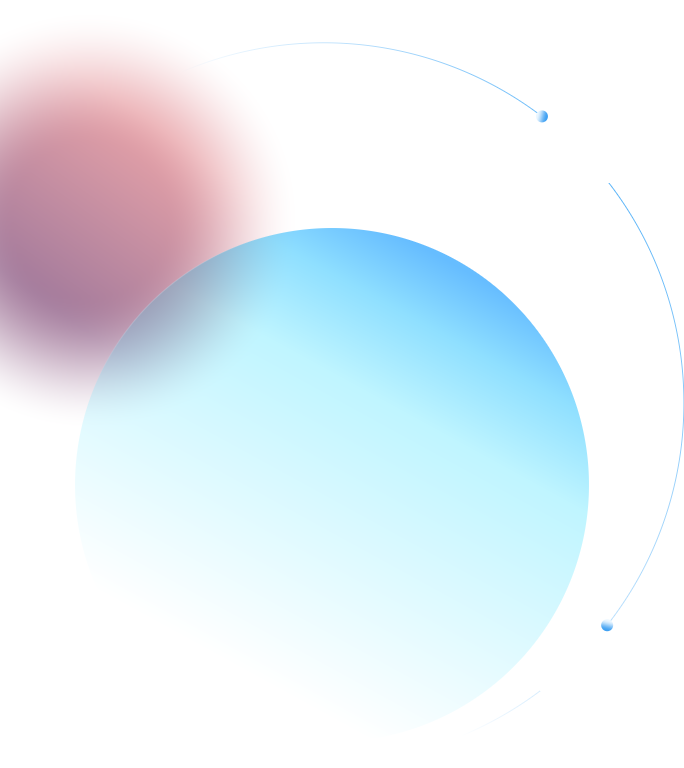
This background is drawn by a WebGL 2 fragment shader. Its source:

```glsl
#version 300 es
precision highp float;
// A cyan gradient disc under a blurred rose glow, ringed by thin fading arcs with beads.
uniform vec2 u_resolution;
out vec4 fragColor;

// Antialiased coverage of a signed distance, in canvas heights.
float cover(float dist) {
  return clamp(0.5 - dist * u_resolution.y, 0.0, 1.0);
}

// White to pale cyan to sky blue along the disc's diagonal, t from -1 to 1.
vec3 discColor(float t) {
  vec3 color = mix(vec3(1.0), vec3(0.75, 0.96, 1.0), clamp((t + 0.8) / 1.18, 0.0, 1.0));
  color = mix(color, vec3(0.56, 0.875, 1.0), clamp((t - 0.38) / 0.34, 0.0, 1.0));
  return mix(color, vec3(0.4, 0.74, 1.0), clamp((t - 0.72) / 0.26, 0.0, 1.0));
}

// Opacity of a ring section whose strength runs from one end angle to the other.
float arc(float angle, float start, float end, float startAlpha, float endAlpha) {
  float t = (angle - start) / (end - start);
  return step(0.0, t) * step(t, 1.0) * mix(startAlpha, endAlpha, t);
}

void main() {
  vec2 p = gl_FragCoord.xy / u_resolution.y;
  vec3 color = vec3(1.0);

  // Soft glow, plum at lower left and rose at upper right
  vec2 g = p - vec2(0.117, 0.7135);
  float glow = 1.0 - smoothstep(0.097, 0.275, length(g));
  float warmth = clamp((dot(g, vec2(0.58, 0.81)) + 0.12) / 0.27, 0.0, 1.0);
  vec3 rose = mix(vec3(0.64, 0.48, 0.61), vec3(0.91, 0.64, 0.66), warmth);
  color = mix(color, rose, glow);

  // Large disc, tinting the glow behind it
  vec2 q = (p - vec2(0.4323, 0.3685)) / 0.3346;
  vec3 cyan = discColor(dot(q, vec2(0.48, 0.876)));
  float edge = (length(q) - 1.0) * 0.3346;
  color = mix(color, mix(color * cyan, cyan, 0.2), cover(edge));
  color = mix(color, vec3(0.8, 0.87, 0.93), 0.35 * glow * cover(abs(edge) - 0.0007));

  // Thin outer arcs
  vec2 ringCenter = vec2(0.4215, 0.4753);
  vec2 r = p - ringCenter;
  float angle = atan(r.y, r.x);
  float strength = arc(angle, 0.92, 1.98, 0.9, 0.0)
                 + arc(angle, 0.657, -0.665, 1.0, 0.4)
                 + arc(angle, -0.925, -1.18, 0.25, 0.0);
  float line = cover(abs(length(r) - 0.469) - 0.0006);
  color = mix(color, vec3(0.32, 0.69, 0.97), line * strength);

  // Beads at the arc ends, each shaded from pale to blue
  for (int i = 0; i < 2; i++) {
    float a = i == 0 ? 0.92 : -0.665;
    vec2 b = p - ringCenter - 0.469 * vec2(cos(a), sin(a));
    vec2 shade = i == 0 ? vec2(0.97, -0.24) : vec2(-0.24, -0.97);
    float t = smoothstep(-0.007, 0.007, dot(b, shade));
    vec3 bead = mix(vec3(0.93, 0.97, 1.0), vec3(0.25, 0.63, 0.95), t);
    color = mix(color, bead, cover(length(b) - 0.0078));
  }

  fragColor = vec4(color, 1.0);
}
```
